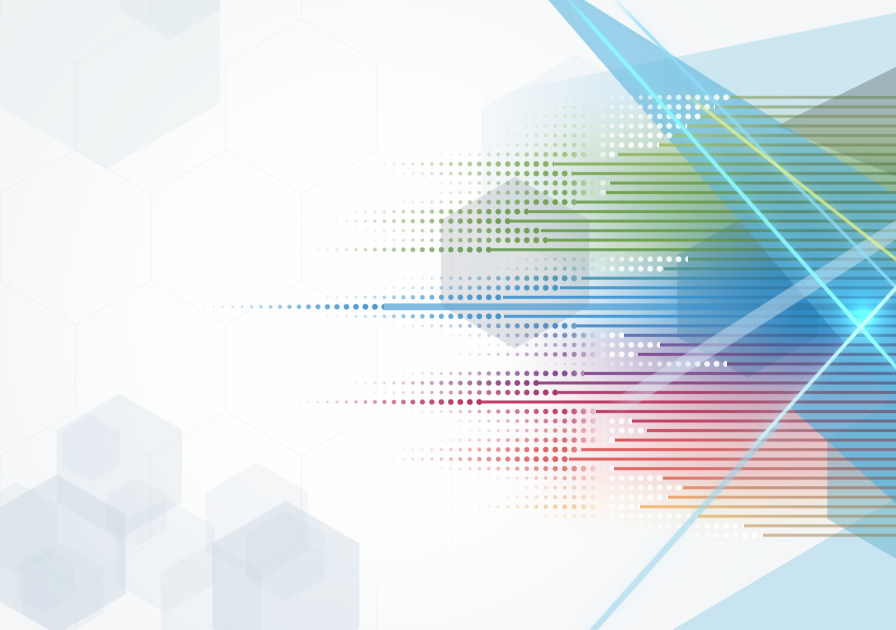
A WebGL 2 fragment shader for this background:

```glsl
#version 300 es
precision highp float;
// Abstract white backdrop with hexagons, spectral dotted speed lines and crossing light beams.
uniform vec2 u_resolution;
out vec4 outColor;

#define ASPECT 1.4265
#define ROW_PITCH 0.01511
#define ROW_ORIGIN 0.513
#define LINE_HALF 0.0024
#define DOT_FADE 0.35
#define HEX_COUNT 9
#define SKY vec3(0.36, 0.71, 0.87)
#define DEEP_BLUE vec3(0.06, 0.47, 0.73)
#define PALE_BLUE vec3(0.72, 0.87, 0.93)
#define MIST vec3(0.76, 0.82, 0.87)

float pixel;

float inside(float d) { return 1.0 - smoothstep(-pixel, pixel, d); }

void fill(inout vec3 c, vec3 ink, float d, float alpha) {
  c = mix(c, ink, alpha * inside(d));
}

// Pointy-top hexagon; r is the distance to a side
float hexagon(vec2 p, vec2 center, float r) {
  p = abs(p - center);
  return max(p.x, 0.5 * p.x + 0.866 * p.y) - r;
}

// Signed distance to the line through a and b, negative on its right
float side(vec2 p, vec2 a, vec2 b) {
  vec2 d = normalize(b - a), q = p - a;
  return d.x * q.y - d.y * q.x;
}

float bell(float x, float center, float width) {
  float t = (x - center) / width;
  return exp(-t * t);
}

vec3 spectrum(float y) {
  vec3 c = mix(vec3(0.96, 0.73, 0.42), vec3(0.86, 0.30, 0.31), smoothstep(0.18, 0.27, y));
  c = mix(c, vec3(0.70, 0.12, 0.30), smoothstep(0.28, 0.35, y));
  c = mix(c, vec3(0.45, 0.20, 0.50), smoothstep(0.36, 0.41, y));
  c = mix(c, vec3(0.20, 0.56, 0.81), smoothstep(0.43, 0.50, y));
  c = mix(c, vec3(0.40, 0.60, 0.25), smoothstep(0.53, 0.62, y));
  return mix(c, vec3(0.66, 0.76, 0.42), smoothstep(0.69, 0.80, y));
}

// Where a row turns from dots to a solid line: a bowl with notches
float lineStart(float i) {
  float x = 0.892 + 0.00056 * i * i - 0.28 * bell(i, 0.0, 0.95);
  x += 0.22 * bell(i, 4.7, 1.2) - 0.20 * bell(i, 6.1, 0.7);
  x -= 0.13 * bell(i, 9.3, 1.6) + 0.14 * bell(i, 14.8, 1.2);
  x += 0.15 * bell(i, -4.0, 1.5) + 0.22 * bell(i, -6.0, 0.6);
  x -= 0.08 * bell(i, -8.3, 0.8) + 0.18 * bell(i, -10.0, 0.6);
  x += 0.06 * bell(i, -12.6, 0.8) - 0.13 * bell(i, -15.9, 1.5);
  return x - 0.12 * bell(i, -21.0, 1.1);
}

// Pale paper with soft hexagons at the left
vec3 paper(vec2 p) {
  vec3 c = mix(vec3(0.995), vec3(0.955, 0.965, 0.97), smoothstep(0.25, 0.8, length(p - vec2(0.6, 0.5))));
  fill(c, vec3(0.89, 0.92, 0.93), hexagon(p, vec2(0.17, 0.94), 0.18), 0.4);
  fill(c, vec3(0.87, 0.91, 0.93), hexagon(p, vec2(0.27, 1.03), 0.08), 0.4);
  fill(c, MIST, hexagon(p, vec2(0.09, 0.12), 0.11), 0.35);
  fill(c, MIST, hexagon(p, vec2(0.455, 0.07), 0.117), 0.35);
  fill(c, MIST, hexagon(p, vec2(0.19, 0.26), 0.10), 0.22);
  for (int i = 0; i < HEX_COUNT; i++) {
    vec2 f = fract(float(i) * vec2(0.618, 0.755) + 0.2);
    vec2 center = vec2(0.5 * f.x, (0.36 - 0.22 * f.x) * f.y);
    fill(c, MIST, hexagon(p, center, 0.045 + 0.05 * fract(f.x * 7.0)), 0.16);
  }
  // Faint hexagon lattice
  vec2 cell = vec2(0.24, 0.4157);
  vec2 a = mod(p, cell) - 0.5 * cell, b = mod(p + 0.5 * cell, cell) - 0.5 * cell;
  float edge = abs(max(min(hexagon(a, vec2(0), 0.12), hexagon(b, vec2(0), 0.12)), -0.02));
  return mix(c, MIST, 0.15 * inside(edge - 0.001) * smoothstep(0.9, 0.5, p.x));
}

// Translucent panels and colour clouds at the right
void panels(inout vec3 c, vec2 p) {
  float wedge = max(side(p, vec2(0.93, 0.88), vec2(1.427, 0.98)), 0.767 - p.x);
  fill(c, PALE_BLUE, max(wedge, 0.62 - p.y), 0.65 * smoothstep(0.72, 1.15, p.x));
  fill(c, vec3(0.84, 0.90, 0.93), max(hexagon(p, vec2(0.917, 0.74), 0.15), 0.0), 0.45);
  fill(c, vec3(0.50, 0.58, 0.60), max(side(p, vec2(1.236, 0.80), vec2(1.427, 0.894)), -side(p, vec2(1.236, 0.80), vec2(1.427, 0.72))), 0.6);
  fill(c, PALE_BLUE, side(p, vec2(1.07, 0.0), vec2(1.427, 0.21)), 0.75);
  float band = smoothstep(0.13, 0.25, p.y) * smoothstep(0.86, 0.74, p.y);
  float haze = band * smoothstep(0.78, 1.2, p.x) * mix(0.28, 0.5, smoothstep(0.3, 0.5, p.y));
  c = mix(c, spectrum(p.y), haze);
  fill(c, vec3(0.52, 0.56, 0.60), hexagon(p, vec2(0.82, 0.583), 0.118), 0.24);
  fill(c, vec3(0.18, 0.42, 0.56), hexagon(p, vec2(1.19, 0.53), 0.112), 0.25);
  fill(c, vec3(0.30, 0.66, 0.76), hexagon(p, vec2(1.427, 0.24), 0.11), 0.4);
  c = mix(c, DEEP_BLUE, 0.85 * exp(-dot((p - vec2(1.33, 0.53)) / vec2(0.22, 0.12), (p - vec2(1.33, 0.53)) / vec2(0.22, 0.12))));
  fill(c, SKY, max(-side(p, vec2(0.93, 0.0), vec2(1.372, 0.48)) * -1.0, -side(p, vec2(1.24, 0.37), vec2(1.427, 0.20))), 0.75 * smoothstep(0.55, 0.45, p.y));
  float fan = max(side(p, vec2(0.93, 1.0), vec2(1.427, 0.69)), -side(p, vec2(0.873, 1.0), vec2(1.427, 0.36)));
  fill(c, SKY, fan, 0.6);
}

// Rows of dots that grow into solid lines
void speedLines(inout vec3 c, vec2 p) {
  float row = floor((p.y - ROW_ORIGIN) / ROW_PITCH + 0.5);
  float dy = p.y - ROW_ORIGIN - row * ROW_PITCH;
  float reach = p.x - lineStart(row);
  float shown = step(-24.5, row) * step(row, 22.5);
  float core = bell(row, 0.0, 0.4);
  vec3 ink = spectrum(p.y - dy);
  float grow = smoothstep(-DOT_FADE, 0.0, reach);
  float dx = (fract(p.x / ROW_PITCH) - 0.5) * ROW_PITCH;
  float dots = inside(length(vec2(dx, dy)) - mix(0.0015, 0.0046, grow)) * step(reach, 0.0);
  c = mix(c, mix(ink, vec3(1), smoothstep(0.89, 0.98, p.x)), shown * dots * grow * 0.9);
  float solid = inside(abs(dy) - LINE_HALF - 0.003 * core) * step(0.0, reach);
  ink = mix(ink, c * 0.68, 0.65 * smoothstep(1.05, 1.3, p.x));
  c = mix(c, ink, shown * solid * mix(0.85, 0.6, core));
}

void beam(inout vec3 c, vec2 p, vec2 a, vec2 b, vec3 tint, float width, float alpha) {
  float d = abs(side(p, a, b));
  float span = dot(p - a, b - a) / dot(b - a, b - a);
  float ends = smoothstep(0.0, 0.15, span) * step(span, 1.0);
  c = mix(c, tint, alpha * ends * (inside(d - width) + 0.25 * exp(-d / (3.0 * width))) / 1.25);
}

void main() {
  vec2 p = gl_FragCoord.xy / u_resolution * vec2(ASPECT, 1.0);
  pixel = 0.8 / u_resolution.y;
  vec3 c = paper(p);
  panels(c, p);
  speedLines(c, p);
  // Crossing beams and their bright knot
  beam(c, p, vec2(0.96, 0.34), vec2(1.45, 0.65), vec3(0.85, 0.92, 0.97), 0.013, 0.5);
  beam(c, p, vec2(0.87, 1.04), vec2(1.46, 0.38), vec3(0.55, 0.97, 1.0), 0.0032, 0.95);
  beam(c, p, vec2(0.96, 1.02), vec2(1.46, 0.51), vec3(0.55, 0.87, 0.97), 0.0026, 0.8);
  beam(c, p, vec2(1.08, 0.86), vec2(1.45, 0.57), vec3(0.88, 0.95, 0.55), 0.0026, 0.8);
  beam(c, p, vec2(0.90, -0.05), vec2(1.24, 0.33), vec3(0.60, 0.83, 0.92), 0.005, 0.6);
  beam(c, p, vec2(1.18, 0.27), vec2(1.46, 0.58), vec3(0.78, 0.98, 1.0), 0.003, 0.9);
  c += vec3(0.15, 0.6, 0.6) * exp(-length(p - vec2(1.374, 0.50)) / 0.022);
  outColor = vec4(clamp(c, 0.0, 1.0), 1.0);
}
```
